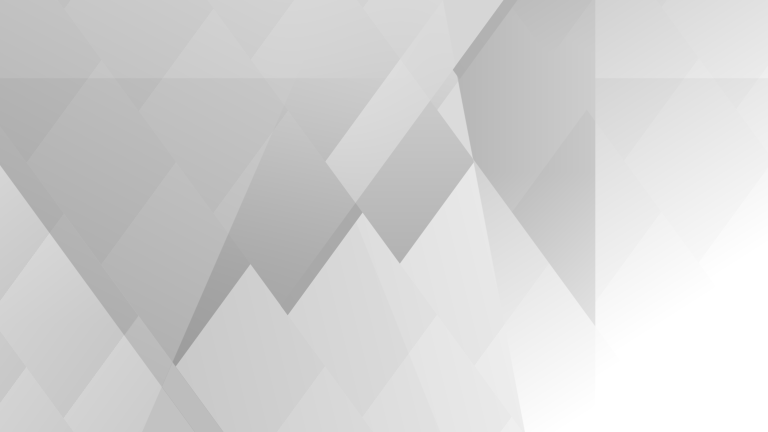
This background is drawn by a Shadertoy shader. Its source:

```glsl
// Pale grey geometric backdrop: overlapping slanted panels, a dark ribbon and soft facets.
// Skewed coordinates turn the slanted edges into axis-aligned steps; each panel carries
// its own linear gradient and is layered over the ones before it.

#define SKEW 0.73          // horizontal run per unit of height
#define STEP_U 0.3465      // facet size along the falling axis
#define STEP_V 0.1725      // facet size along the rising axis
#define ORIGIN vec2(0.517, 0.296)
#define RIBBON vec2(0.436, 0.468)
#define BAR_Y 0.819
#define WALL_X 1.378
#define FACET_GAIN 0.022

// Soft half-plane: 1 where d is positive
float side(float d) {
    return clamp(d * iResolution.y + 0.5, 0.0, 1.0);
}

float between(float x, float lo, float hi) {
    return side(x - lo) * side(hi - x);
}

// Region beneath the rising staircase
float belowStairs(vec2 uv) {
    float lit = side(uv.x - ORIGIN.x);
    for (int i = 0; i < 3; i++) {
        vec2 corner = ORIGIN + float(i) * vec2(STEP_U, STEP_V);
        lit *= 1.0 - side(uv.x - corner.x) * side(corner.y - uv.y);
    }
    return lit;
}

// Zigzag stripes, brightest just right of each edge
float facets(vec2 uv) {
    float column = floor((uv.x - ORIGIN.x) / STEP_U);
    float row = (uv.y - ORIGIN.y) / (2.0 * STEP_V) + 0.5 * column;
    return 0.5 - fract(row);
}

float backdrop(vec2 p) {
    float u = p.x + SKEW * p.y;
    float v = p.x - SKEW * p.y;
    vec2 uv = vec2(u, v);
    float facet = facets(uv);
    float rightOfBeam = side(p.x - 0.329 - 0.435 * p.y);
    float rightOfBlade = side(p.x - 1.215 + 0.19 * p.y);
    float pastWall = side(p.x - WALL_X);
    float farU = ORIGIN.x + 3.0 * STEP_U;
    float midU = ORIGIN.x + 2.0 * STEP_U;
    float lowU = ORIGIN.x + STEP_U;

    // Upper left field, with the shadow beside the slanted beam
    float tone = 0.638 + 0.13 * p.x + 0.08 * p.y + FACET_GAIN * facet;
    tone -= 0.08 * rightOfBeam * (1.0 - smoothstep(0.3, 0.9, p.y));
    tone += 0.03 * between(u, 0.451, ORIGIN.x) * side(v - 0.125);

    // Bright facet above the ribbon, then the dark parallelogram
    float bright = side(u - midU) * between(v, ORIGIN.y, RIBBON.x);
    tone += bright * mix(0.065, 0.01, smoothstep(midU, 1.75, u));
    float slab = between(u, midU, farU) * side(v - RIBBON.x);
    tone = mix(tone, 0.60 + 0.25 * p.y, slab);

    // Light panels below the staircase and the small sliver at its top
    float panel = 0.71 + 0.17 * p.x - 0.02 * p.y + FACET_GAIN * facet;
    panel += 0.015 * side(p.x - 1.019 + 0.4 * p.y);
    tone = mix(tone, panel, belowStairs(uv));
    tone = mix(tone, 0.86, side(u - farU) * side(v - RIBBON.y));

    // Lower left corner and the strip that crosses the beam
    float corner = 0.805 + 0.07 * max(p.y - 0.25, 0.0) + 0.045 * facet;
    corner = mix(corner, 0.76, rightOfBeam);
    tone = mix(tone, corner, side(0.451 - u));
    float strip = between(u, 0.451, ORIGIN.x) * rightOfBeam;
    tone = mix(tone, 0.74, strip);

    // Right side: white glow, with a dark wedge between blade and wall
    float glow = 1.0 - 0.25 * (p.y - 0.3) + 0.18 * (p.x - 1.6);
    glow += 0.6 * FACET_GAIN * facet - 0.015 * (1.0 - pastWall);
    float wedge = 0.73 + 0.28 * (p.x - 1.11) + 0.3 * max(0.6 - p.y, 0.0);
    wedge -= 0.02 * side(v - 0.8135) * side(farU + STEP_U - u);
    float wedgeMask = side(u - farU) * (1.0 - pastWall);
    float right = mix(glow, min(wedge, glow), wedgeMask);
    right = mix(right, 0.84, wedgeMask * side(RIBBON.x - v));
    tone = mix(tone, right, rightOfBlade);

    // Dark ribbon in two lengths
    float ribbonSpan = between(u, lowU, midU) + side(u - 1.66);
    float ribbon = between(v, RIBBON.x, RIBBON.y) * ribbonSpan;
    tone = mix(tone, 0.655 + 0.045 * (u - lowU), ribbon);

    // Pale bar along the top, fading toward the centre
    float barFade = 1.0 - smoothstep(0.6, 1.0, p.x) * (1.0 - pastWall);
    tone += 0.03 * side(p.y - BAR_Y) * barFade;
    return min(tone, 1.0);
}

void mainImage(out vec4 fragColor, in vec2 fragCoord) {
    // Four samples per pixel soften the facet edges
    float tone = 0.0;
    for (int i = 0; i < 4; i++) {
        vec2 offset = vec2(float(i & 1), float(i >> 1)) * 0.5 - 0.25;
        vec2 p = (fragCoord + offset) / iResolution.xy * vec2(16.0 / 9.0, 1.0);
        tone += 0.25 * backdrop(p);
    }
    fragColor = vec4(vec3(tone), 1.0);
}
```
